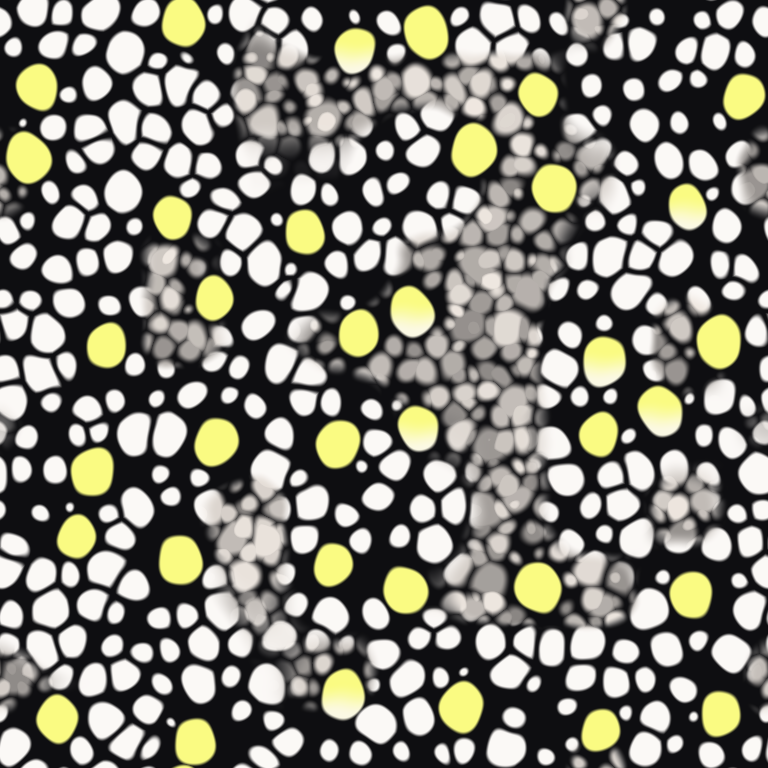
This pattern is drawn by a WebGL 1 fragment shader. Its source:

```glsl
precision highp float;
// Tiling scatter of white pebbles and larger yellow ovals on black, with hazy grey clusters.
uniform vec2 u_resolution;

vec3 hash3(vec2 cell, float seed) {
  vec3 q = fract((cell.xyx + seed) * vec3(0.1031, 0.1030, 0.0973));
  q += dot(q, q.yxz + 33.33);
  return fract((q.xxy + q.yzz) * q.zyx);
}

// Value noise that wraps after n cells.
float noise(vec2 p, float n) {
  p *= n;
  vec2 i = floor(p), f = fract(p);
  f = f * f * (3.0 - 2.0 * f);
  float a = hash3(mod(i, n), 5.7).x;
  float b = hash3(mod(i + vec2(1.0, 0.0), n), 5.7).x;
  float c = hash3(mod(i + vec2(0.0, 1.0), n), 5.7).x;
  float d = hash3(mod(i + 1.0, n), 5.7).x;
  return mix(mix(a, b, f.x), mix(c, d, f.x), f.y);
}

float smoothMax(float a, float b, float k) {
  float h = max(k - abs(a - b), 0.0) / k;
  return max(a, b) + h * h * k * 0.25;
}

// Length measured in a tilted, upright ellipse.
float ovalLength(vec2 v, float angle) {
  float c = cos(angle), s = sin(angle);
  return length(vec2(c * v.x - s * v.y, s * v.x + c * v.y) * vec2(1.08, 0.92));
}

// Nearest yellow oval: signed distance, random id, height within the oval.
vec3 yellowOval(vec2 p) {
  const float n = 6.0;
  vec3 nearest = vec3(1.0, 0.0, 0.0);
  for (int j = -1; j <= 1; j++) {
    for (int i = -1; i <= 1; i++) {
      vec2 cell = floor(p * n) + vec2(float(i), float(j));
      vec3 h = hash3(mod(cell, n), 21.3);
      vec2 v = p - (cell + 0.5 + 0.7 * (h.xy - 0.5)) / n;
      float d = ovalLength(v, h.x - 0.5) - (0.026 + 0.006 * h.z);
      if (d < nearest.x) nearest = vec3(d, fract(h.z * 7.0), v.y / 0.03);
    }
  }
  return nearest;
}

// Staggered pebbles on n (even) rows that press against each other:
// signed distance and random id.
vec2 pebbles(vec2 p, float n, float gap) {
  float first = 1.0, second = 1.0, id = 0.0;
  for (int j = -1; j <= 1; j++) {
    for (int i = -1; i <= 1; i++) {
      float row = floor(p.y * n) + float(j);
      float shift = 0.5 * mod(row, 2.0);
      vec2 cell = vec2(floor(p.x * n - shift) + float(i), row);
      vec3 h = hash3(mod(cell, n), n + 0.4);
      vec2 center = (cell + vec2(shift, 0.0) + 0.5 + 0.54 * (h.xy - 0.5)) / n;
      // Pebbles shrink or vanish next to yellow ovals.
      float radius = min((0.24 + 0.36 * h.z) / n, yellowOval(center).x - 0.006);
      if (radius > 0.004) {
        float d = ovalLength(p - center, 2.4 * (h.y - 0.5)) - radius;
        second = min(second, max(d, first));
        if (d < first) {
          first = d;
          id = fract(h.x * 13.0 + h.z);
        }
      }
    }
  }
  return vec2(smoothMax(first, gap - 0.5 * (second - first), 0.006), id);
}

// Soft coverage of a shape from its signed distance.
float cover(float d, float blur) {
  return 1.0 - smoothstep(-blur, blur, d);
}

void main() {
  vec2 p = gl_FragCoord.xy / u_resolution;
  // Slight wobble of all outlines.
  vec2 wave = vec2(5.0 * p.x + 17.0 * p.y, 19.0 * p.x - 7.0 * p.y);
  p += 0.0014 * sin(6.2831853 * wave);

  vec3 black = vec3(0.055, 0.055, 0.065);
  vec3 white = vec3(0.985, 0.975, 0.965);
  vec3 yellow = vec3(0.98, 0.985, 0.51);

  // Crisp pebbles, replaced by small blurred ones inside the clusters.
  float haze = smoothstep(0.66, 0.80, noise(p, 9.0));
  vec2 large = pebbles(p, 22.0, 0.0035);
  vec2 small = pebbles(p, 34.0, 0.0008);
  float crisp = cover(large.x, 0.0026);
  float faint = cover(small.x, 0.005) * (0.55 + 0.4 * small.y);
  float ghost = cover(large.x, 0.006) * (0.5 + 0.45 * large.y);
  float light = mix(crisp, max(faint, ghost), haze);
  vec3 color = mix(black, white - haze * vec3(0.0, 0.02, 0.04), light);

  // Yellow ovals, a few of them bleached towards the bottom.
  vec3 oval = yellowOval(p);
  float bleach = step(0.82, oval.y) * smoothstep(0.5, -0.9, oval.z);
  vec3 fill = mix(yellow, white, 0.85 * bleach);
  color = mix(color, fill, cover(oval.x, 0.0026));

  gl_FragColor = vec4(color, 1.0);
}
```
